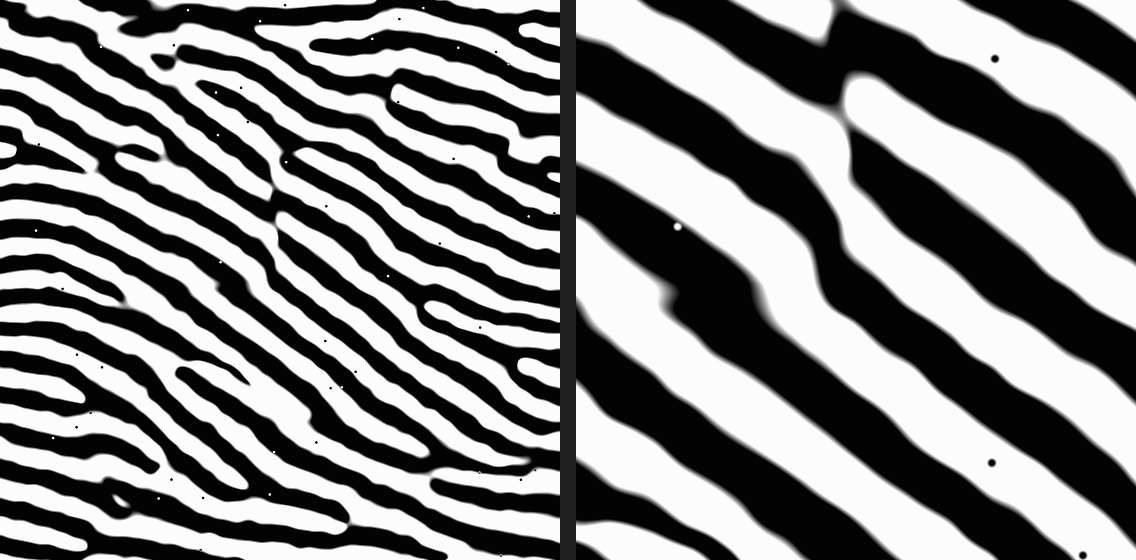
Left, the full canvas; right, a detail of the centre.
Give the GLSL for this pattern, as a Shadertoy shader.

```glsl
vec3 hash32(vec2 p) {
    vec3 q = fract(p.xyx * vec3(0.1031, 0.1030, 0.0973));
    q += dot(q, q.yxz + 33.33);
    return fract((q.xxy + q.yzz) * q.zyx);
}

float valueNoise(vec2 p) {
    vec2 cell = floor(p), f = fract(p);
    f = f * f * (3.0 - 2.0 * f);
    float low = mix(hash32(cell).x, hash32(cell + vec2(1, 0)).x, f.x);
    float high = mix(hash32(cell + vec2(0, 1)).x, hash32(cell + vec2(1, 1)).x, f.x);
    return mix(low, high, f.y);
}

// Stripes fall to the right, and level out towards the borders
float stripeAngle(vec2 p) {
    vec2 border = min(p, 1.0 - p);
    float inside = smoothstep(-0.03, 0.2, min(border.x, border.y));
    return mix(-0.08, -0.58, inside) + 0.2 * (valueNoise(p * 3.0 + 40.0) - 0.5);
}

// Sum of windowed plane waves, kept as a complex number
vec2 waveField(vec2 p) {
    const float cellSize = 0.1;
    vec2 home = floor(p / cellSize);
    vec2 sum = vec2(0.0);
    for (int y = -2; y <= 2; y++)
    for (int x = -2; x <= 2; x++)
    for (int i = 0; i < 3; i++) {
        vec2 cell = home + vec2(x, y);
        vec3 rnd = hash32(cell + 31.7 * float(i) + 107.0);
        vec2 centre = (cell + rnd.xy) * cellSize;
        vec2 d = p - centre;
        float angle = stripeAngle(centre) + 0.2 * (fract(rnd.z * 57.0) - 0.5);
        float phase = 95.0 * dot(d, vec2(-sin(angle), cos(angle))) + 6.2832 * rnd.z;
        sum += exp(-118.0 * dot(d, d)) * vec2(cos(phase), sin(phase));
    }
    return sum;
}

// Sparse tiny dots, 1 inside a dot
float specks(vec2 p) {
    vec2 g = p * 40.0;
    vec3 rnd = hash32(floor(g) + 300.0);
    float dist = length(fract(g) - 0.2 - 0.6 * rnd.xy);
    return step(0.97, rnd.z) * (1.0 - smoothstep(0.05, 0.13, dist));
}

void mainImage(out vec4 fragColor, in vec2 fragCoord) {
    vec2 uv = fragCoord / iResolution.xy;

    // Slightly ragged outlines
    vec2 wobble = vec2(valueNoise(uv * 45.0), valueNoise(uv * 45.0 + 70.0)) - 0.5;
    vec2 wave = waveField(uv + 0.007 * wobble);

    // Weak waves at the stripe junctions fade to grey
    float stripe = wave.x / (length(wave) + 0.25);
    float tone = clamp(0.5 + 3.4 * (stripe + 0.05), 0.0, 1.0);
    tone = mix(tone, 1.0 - tone, specks(uv));

    fragColor = vec4(vec3(mix(0.01, 0.99, tone)), 1.0);
}
```
